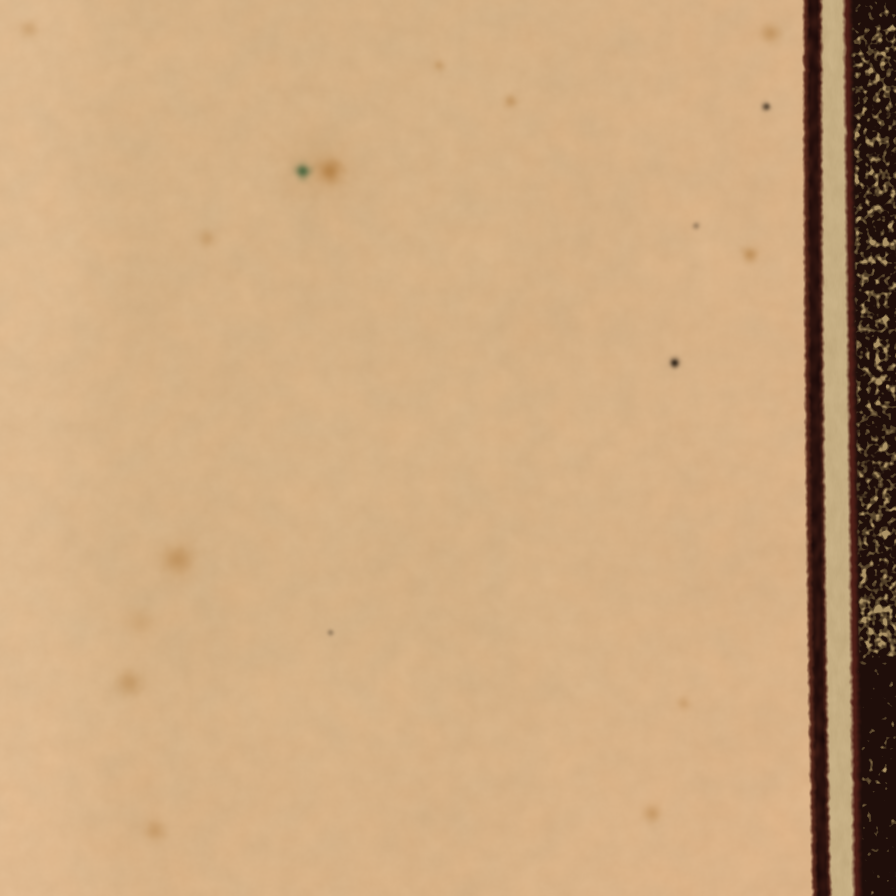
A three.js fragment shader for this texture:

```glsl
// Aged tan paper with foxing stains, ruled at the right by a dark line and
// a speckled dark border. Gradient noise gives the mottling, the ragged ink
// edges and the worn speckles; soft discs make the stains and flecks.
varying vec2 vUv;

vec2 hashGradient(vec2 cell) {
  vec2 h = vec2(dot(cell, vec2(127.1, 311.7)), dot(cell, vec2(269.5, 183.3)));
  return 2.0 * fract(sin(h) * 43758.55) - 1.0;
}

float gradientNoise(vec2 p) {
  vec2 i = floor(p), f = fract(p);
  vec2 u = f * f * f * (f * (f * 6.0 - 15.0) + 10.0);
  float a = dot(hashGradient(i), f);
  float b = dot(hashGradient(i + vec2(1.0, 0.0)), f - vec2(1.0, 0.0));
  float c = dot(hashGradient(i + vec2(0.0, 1.0)), f - vec2(0.0, 1.0));
  float d = dot(hashGradient(i + 1.0), f - 1.0);
  return mix(mix(a, b, u.x), mix(c, d, u.x), u.y);
}

float fbm(vec2 p) {
  float sum = 0.0, amplitude = 0.5;
  for (int i = 0; i < 4; i++) {
    sum += amplitude * gradientNoise(p);
    p = p * 2.03 + 17.3;
    amplitude *= 0.6;
  }
  return sum;
}

// Soft round mark, slightly warped by the paper grain
float spot(vec2 p, vec2 center, float radius) {
  vec2 d = (p - center) / radius;
  return exp(-dot(d, d) * (1.0 + 0.5 * gradientNoise(p * 90.0)));
}

vec3 paper(vec2 p) {
  vec3 col = mix(vec3(0.865, 0.725, 0.560), vec3(0.835, 0.695, 0.525),
                 smoothstep(0.03, 0.16, p.x));
  col += vec3(0.012, 0.002, 0.004) * smoothstep(0.45, 0.9, p.x);
  col += vec3(0.012, 0.004, 0.004) * smoothstep(0.35, 0.0, p.y);
  col += 0.025 * fbm(p * 7.0);
  col += vec3(0.030, 0.034, 0.036) * fbm(p * 45.0 + 5.0);
  col += vec3(0.022, 0.004, -0.004) * gradientNoise(p * 28.0 + 40.0);
  return col;
}

vec3 addStains(vec3 col, vec2 p) {
  // Large foxing stains
  float fox = 0.55 * spot(p, vec2(0.198, 0.376), 0.016);
  fox += 0.45 * spot(p, vec2(0.1445, 0.238), 0.013);
  fox += 0.22 * spot(p, vec2(0.157, 0.306), 0.014);
  fox += 0.40 * spot(p, vec2(0.173, 0.073), 0.011);
  fox += 0.70 * spot(p, vec2(0.3685, 0.809), 0.012);
  fox += 0.20 * spot(p, vec2(0.355, 0.815), 0.035);

  // Small foxing stains
  fox += 0.60 * spot(p, vec2(0.837, 0.716), 0.008);
  fox += 0.50 * spot(p, vec2(0.860, 0.963), 0.010);
  fox += 0.45 * spot(p, vec2(0.728, 0.092), 0.009);
  fox += 0.45 * spot(p, vec2(0.570, 0.887), 0.007);
  fox += 0.35 * spot(p, vec2(0.490, 0.927), 0.006);
  fox += 0.35 * spot(p, vec2(0.231, 0.734), 0.009);
  fox += 0.30 * spot(p, vec2(0.763, 0.215), 0.007);
  fox += 0.30 * spot(p, vec2(0.032, 0.967), 0.009);
  col = mix(col, vec3(0.70, 0.50, 0.27), min(fox, 1.0));

  // Green mark and dark flecks
  col = mix(col, vec3(0.30, 0.40, 0.25), 0.9 * spot(p, vec2(0.338, 0.809), 0.0075));
  float fleck = 0.95 * spot(p, vec2(0.753, 0.595), 0.0050);
  fleck += 0.70 * spot(p, vec2(0.8555, 0.881), 0.0045);
  fleck += 0.30 * spot(p, vec2(0.777, 0.748), 0.0040);
  fleck += 0.30 * spot(p, vec2(0.369, 0.294), 0.0035);
  return mix(col, vec3(0.22, 0.17, 0.12), fleck);
}

// Light worn grains over the border, sparse below the break
vec3 borderInk(vec2 p, float depth) {
  float wear = mix(-0.24, 0.04, smoothstep(0.258, 0.272, p.y));
  wear += 0.14 * smoothstep(0.27, 0.29, p.y) * smoothstep(0.38, 0.30, p.y);
  wear -= 0.16 * smoothstep(0.94, 0.99, p.y);
  wear += 0.16 * gradientNoise(p * vec2(18.0, 14.0));
  float grain = gradientNoise(p * vec2(125.0, 105.0))
              + 0.55 * gradientNoise(p * 210.0 + 9.0) + wear;
  grain *= smoothstep(0.007, 0.014, depth);
  vec3 ink = mix(vec3(0.31, 0.12, 0.09), vec3(0.12, 0.055, 0.04),
                 smoothstep(0.004, 0.012, depth));
  ink = mix(ink, vec3(0.31, 0.24, 0.15), smoothstep(0.02, 0.18, grain));
  return mix(ink, vec3(0.68, 0.58, 0.40), smoothstep(0.16, 0.48, grain));
}

void main() {
  vec2 p = vUv;
  vec3 col = addStains(paper(p), p);

  // Ruled edges drift to the right toward the bottom
  float down = 1.0 - p.y;
  float rough = 0.0022 * gradientNoise(vec2(p.y * 85.0, 3.0))
              + 0.0016 * gradientNoise(p * 170.0);
  float fromLine = p.x - 0.8965 - 0.010 * down * down + rough;
  float fromBorder = p.x - 0.941 - 0.011 * down + rough;

  // Pale gap between line and border
  vec3 gap = vec3(0.775, 0.680, 0.510) + 0.06 * fbm(p * vec2(90.0, 40.0));
  col = mix(col, gap, smoothstep(0.010, 0.018, fromLine));

  // Narrow line: reddish rims around a dark core
  float line = smoothstep(-0.002, 0.003, fromLine) * smoothstep(0.023, 0.018, fromLine);
  float core = smoothstep(0.002, 0.008, fromLine) * smoothstep(0.021, 0.015, fromLine);
  core *= 0.85 + 0.5 * gradientNoise(p * vec2(120.0, 60.0));
  col = mix(col, mix(vec3(0.34, 0.16, 0.11), vec3(0.13, 0.05, 0.04), core), line);

  // Wide border on the right
  col = mix(col, borderInk(p, fromBorder), smoothstep(-0.002, 0.004, fromBorder));
  gl_FragColor = vec4(col, 1.0);
}
```
